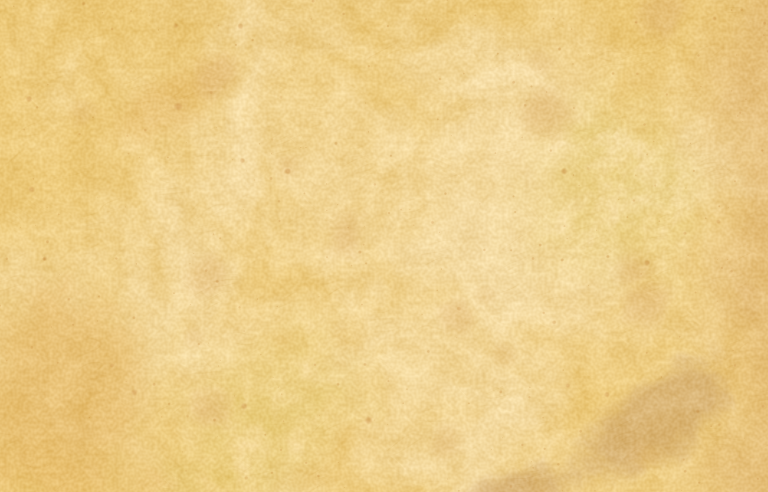
Give the GLSL for this texture, as a WebGL 2 fragment shader.

```glsl
#version 300 es
precision highp float;
// Aged parchment: cream paper clouded with gold, stained with ochre and brown.
// Warped gradient noise makes the clouds, ragged ellipses the stains, jittered
// cells the blots and specks, and fine stretched noise the grain and fibres.

uniform vec2 u_resolution;
out vec4 fragColor;

const vec3 CREAM = vec3(0.957, 0.858, 0.640);
const vec3 GOLD  = vec3(0.927, 0.790, 0.475);
const vec3 OCHRE = vec3(0.885, 0.700, 0.370);
const vec3 TAN   = vec3(0.885, 0.725, 0.465);
const vec3 BROWN = vec3(0.770, 0.600, 0.380);
const vec3 OLIVE = vec3(0.895, 0.800, 0.440);
const vec3 SPECK = vec3(0.780, 0.540, 0.250);
const vec3 TONE_SHIFT = vec3(0.60, 0.85, 1.20); // blue varies most with tone

const float CLOUD_SCALE  = 2.3;
const float MOTTLE_SCALE = 15.0;
const float GRAIN_SCALE  = 150.0;
const float MOTTLE_DEPTH = 0.055;
const float GRAIN_DEPTH  = 0.046;
const float FIBRE_DEPTH  = 0.022;
const float SEAM_HEIGHT  = 0.90;
const float SEAM_DEPTH   = 0.016;

vec2 hash2(vec2 cell) {
    uvec2 v = uvec2(ivec2(cell) + 32768) * 1664525u + 1013904223u;
    v.x += v.y * 1664525u;
    v.y += v.x * 1664525u;
    v ^= v >> 16u;
    v.x += v.y * 1664525u;
    v.y += v.x * 1664525u;
    v ^= v >> 16u;
    return vec2(v & 65535u) / 65535.0;
}

float corner(vec2 cell, vec2 offset) {
    float a = 6.2832 * hash2(cell).x;
    return dot(vec2(cos(a), sin(a)), offset);
}

float gradientNoise(vec2 p) {
    vec2 i = floor(p), f = p - i, e = vec2(1.0, 0.0);
    vec2 u = f * f * f * (f * (f * 6.0 - 15.0) + 10.0);
    float low  = mix(corner(i, f), corner(i + e.xy, f - e.xy), u.x);
    float high = mix(corner(i + e.yx, f - e.yx), corner(i + 1.0, f - 1.0), u.x);
    return 1.4 * mix(low, high, u.y);
}

float fbm(vec2 p) {
    float sum = 0.0, amp = 0.55;
    for (int k = 0; k < 5; k++) {
        sum += amp * gradientNoise(p);
        p = mat2(1.6, 1.2, -1.2, 1.6) * p + 17.3;
        amp *= 0.52;
    }
    return sum;
}

// Soft tilted ellipse whose rim is torn by noise
float stain(vec2 p, vec2 centre, vec2 size, float tilt, float ragged) {
    float c = cos(tilt), s = sin(tilt);
    vec2 q = mat2(c, -s, s, c) * (p - centre) / size;
    return 1.0 - smoothstep(0.35, 1.15, length(q) + ragged);
}

// Round marks of varied size and strength, one per chosen cell
float scatter(vec2 p, float cells, float share, float radius, float ragged) {
    vec2 q = p * cells, home = floor(q);
    float mark = 0.0;
    for (int y = -1; y <= 1; y++)
    for (int x = -1; x <= 1; x++) {
        vec2 cell = home + vec2(x, y);
        vec2 pick = hash2(cell + 71.0);
        float r = radius * cells * mix(0.4, 1.0, pick.y * pick.y);
        float d = length(q - cell - hash2(cell)) / r + ragged;
        mark = max(mark, step(pick.x, share) * mix(0.4, 1.0, pick.y) * (1.0 - smoothstep(0.25, 1.2, d)));
    }
    return mark;
}

// Thin broken threads along the zero line of stretched noise
float fibres(vec2 p, float tilt) {
    float c = cos(tilt), s = sin(tilt);
    vec2 q = mat2(c, -s, s, c) * p + 0.015 * gradientNoise(p * 9.0);
    float thread = 1.0 - smoothstep(0.0, 0.16, abs(gradientNoise(q * vec2(16.0, 48.0))));
    return thread * smoothstep(0.0, 0.5, gradientNoise(p * 13.0 + 40.0));
}

void main() {
    vec2 p = gl_FragCoord.xy / u_resolution.y;
    float width = u_resolution.x / u_resolution.y;
    float pixel = 1.0 / u_resolution.y;

    // Clouded ground, palest near the middle
    vec2 warp = vec2(fbm(p * 3.0 + 5.0), fbm(p * 3.0 + 31.0));
    float cloud = fbm(p * CLOUD_SCALE + 0.5 * warp + 9.0);
    float mottle = fbm(p * MOTTLE_SCALE + warp);
    float rim = length((p - vec2(0.5 * width, 0.45)) / vec2(0.56 * width, 0.62));
    float gold = smoothstep(-0.45, 0.75, cloud + 0.45 * rim * rim - 0.06 + 0.25 * mottle);
    vec3 col = mix(CREAM, GOLD, gold);

    // Broad stains
    float torn = 0.9 * warp.x + 0.45 * mottle;
    float olive = max(stain(p, vec2(0.82 * width, 0.57), vec2(0.30, 0.22), 0.3, torn),
                      stain(p, vec2(0.32 * width, 0.14), vec2(0.30, 0.22), 0.5, torn));
    col = mix(col, OLIVE, olive * (0.32 + 0.5 * mottle));
    col = mix(col, OCHRE, 0.55 * stain(p, vec2(0.08 * width, 0.18), vec2(0.30, 0.19), -0.5, torn));
    col = mix(col, OCHRE, 0.42 * stain(p, vec2(0.21 * width, 0.79), vec2(0.15, 0.07), 0.5, torn));
    col = mix(col, TAN, 0.65 * smoothstep(0.86, 1.02, p.x / width + 0.12 * warp.y));
    float brown = max(stain(p, vec2(0.84 * width, 0.14), vec2(0.20, 0.075), 0.6, torn),
                      stain(p, vec2(0.67 * width, 0.0), vec2(0.13, 0.05), 0.3, torn));
    col = mix(col, BROWN, 0.50 * brown);

    // Soft blots and small specks
    col = mix(col, TAN, 0.60 * scatter(p + 0.02 * warp, 5.0, 0.42, 0.07, torn));
    col = mix(col, SPECK, 0.48 * scatter(p, 13.0, 0.16, 0.009, 0.4 * mottle));
    col = mix(col, SPECK, 0.32 * scatter(p + 3.0, 34.0, 0.14, 0.004, 0.0));

    // Faint seam across the top, then mottling, fibres and grain
    float seam = smoothstep(-pixel, pixel, p.y - SEAM_HEIGHT) * (0.7 + warp.y);
    float thread = fibres(p, 0.25) - 0.6 * fibres(p + 7.0, -0.5);
    float grain = gradientNoise(p * GRAIN_SCALE) + 0.6 * gradientNoise(p * GRAIN_SCALE * vec2(0.35, 0.55) + 50.0);
    float tone = -MOTTLE_DEPTH * mottle - SEAM_DEPTH * seam - FIBRE_DEPTH * thread + GRAIN_DEPTH * grain;
    fragColor = vec4(clamp(col + tone * TONE_SHIFT, 0.0, 1.0), 1.0);
}
```
